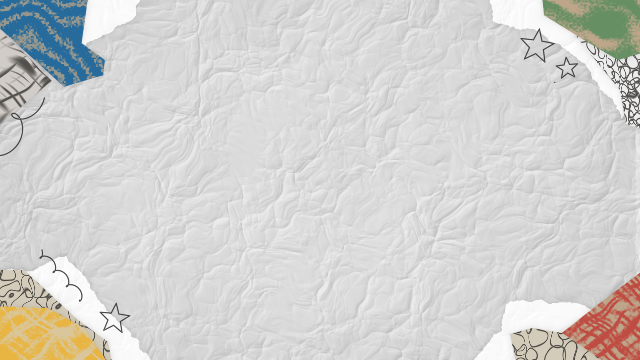
This background is drawn by a WebGL 2 fragment shader. Its source:

```glsl
#version 300 es
precision highp float;
// Crumpled grey paper with torn white corners, crayon cut-outs and ink doodles.
// Folds are lit borders of warped cells; cut-outs are polygon distances in layers;
// the canvas is measured as 16 by 9 units with its origin at the lower left.
#define PAPER vec3(0.857, 0.857, 0.86)
#define WHITE vec3(0.98)
#define INK vec3(0.2, 0.19, 0.18)
#define CREAM vec3(0.83, 0.80, 0.73)
#define TAN vec3(0.74, 0.65, 0.54)
#define CREASE 0.02
#define TEAR 0.13
#define PEN 0.012

uniform vec2 u_resolution;
out vec4 fragColor;
float aa;

float hash(vec2 p) { return fract(sin(dot(p, vec2(127.1, 311.7))) * 43758.5); }
float noise(vec2 p) {
  vec2 i = floor(p), f = fract(p), e = vec2(1, 0);
  f = f * f * (3.0 - 2.0 * f);
  return mix(mix(hash(i), hash(i + e), f.x), mix(hash(i + e.yx), hash(i + e.xx), f.x), f.y);
}
vec2 noise2(vec2 p) { return vec2(noise(p), noise(p + 40.0)) - 0.5; }
mat2 rot(float a) { return mat2(cos(a), sin(a), -sin(a), cos(a)); }

// Flat facets with narrow folds along their borders, at several sizes
float crumple(vec2 p) {
  float h = 0.0, size = 1.0;
  p += 0.9 * noise2(p * 0.9) + 0.25 * noise2(p * 3.1);
  for (int i = 0; i < 4; i++) {
    vec2 c = floor(p), near = vec2(9);
    for (int k = 0; k < 9; k++) {
      vec2 id = c + vec2(k % 3 - 1, k / 3 - 1);
      vec2 w = p - id - vec2(hash(id), hash(id + 57.0));
      float d = dot(w, w);
      near = d < near.x ? vec2(d, near.x) : vec2(near.x, min(near.y, d));
    }
    float g = near.y - near.x, fade = noise(p * 0.8 + 90.0);
    h += size * (0.2 * g - 0.34 * fade * exp(-5.0 * g));
    p = rot(1.1) * p * 1.6 + 7.0;
    size /= 1.7;
  }
  return h;
}

// Signed distance to a six-cornered cut-out
float cut(vec2 p, mat3x2 a, mat3x2 b) {
  vec2 v[6] = vec2[6](a[0], a[1], a[2], b[0], b[1], b[2]);
  float d = 1e3, s = 1.0;
  for (int i = 0, j = 5; i < 6; j = i, i++) {
    vec2 e = v[j] - v[i], w = p - v[i];
    vec2 q = w - e * clamp(dot(w, e) / dot(e, e), 0.0, 1.0);
    d = min(d, dot(q, q));
    bvec3 c = bvec3(p.y >= v[i].y, p.y < v[j].y, e.x * w.y > e.y * w.x);
    if (all(c) || !any(c)) s = -s;
  }
  return s * sqrt(d);
}
float segment(vec2 w, vec2 e) { return length(w - e * clamp(dot(w, e) / dot(e, e), 0.0, 1.0)); }
float star(vec2 p, float r) {
  float sector = 6.2832 / 5.0;
  float a = abs(mod(atan(p.x, p.y) + sector * 0.5, sector) - sector * 0.5);
  vec2 tip = vec2(r, 0), inner = 0.42 * r * vec2(cos(sector * 0.5), sin(sector * 0.5));
  return segment(length(p) * vec2(cos(a), sin(a)) - tip, inner - tip);
}
// Pen curve that circles while travelling from a to b
float curl(vec2 p, vec2 a, vec2 b, float turns, float r) {
  float d = 1e3;
  vec2 last = a + vec2(r, 0);
  for (int i = 1; i <= 48; i++) {
    float t = float(i) / 48.0, k = 6.2832 * turns * t;
    vec2 q = mix(a, b, t) + r * vec2(cos(k), -sin(k));
    d = min(d, segment(p - last, q - last));
    last = q;
  }
  return d;
}
float pen(float d) { return 1.0 - smoothstep(PEN - 0.5 * aa, PEN + 0.7 * aa, d); }

// Overlapping hand-drawn rings, one per jittered cell
float rings(vec2 p, float size) {
  vec2 q = p / size + 0.9 * noise2(p * 3.0), c = floor(q);
  float d = 1e3;
  for (int k = 0; k < 9; k++) {
    vec2 id = c + vec2(k % 3 - 1, k / 3 - 1);
    vec2 w = q - id - 0.2 - 0.6 * vec2(hash(id + 20.0), hash(id + 60.0));
    d = min(d, abs(length(w * vec2(1.2, 0.9)) - 0.35 - 0.25 * hash(id + 90.0)));
  }
  return 0.85 * pen(d * size);
}
float strokes(vec2 p, float angle, float density) {
  return noise(rot(angle) * (p + 0.3 * noise2(p * 1.6)) * vec2(1.2, density) + 50.0);
}
void lay(inout vec3 col, vec3 c, float d) {
  col *= 1.0 - 0.07 * exp(-16.0 * max(d, 0.0));
  col = mix(col, c, smoothstep(0.6 * aa, -0.6 * aa, d));
}

void main() {
  vec2 p = gl_FragCoord.xy / u_resolution * vec2(16, 9);
  aa = 16.0 / u_resolution.x;

  // Grey sheet lit from the upper left
  float fold = crumple(p) - crumple(p + vec2(-0.03, 0.03));
  float light = clamp(fold / 0.042 * CREASE, -0.08, 0.06);
  vec3 col = PAPER + light + 0.02 * (noise(p * 0.6) - 0.5);
  col -= 0.03 * smoothstep(3.0, 9.0, length((p - vec2(8, 4.5)) * vec2(1, 1.3)));
  col += 0.05 * smoothstep(15.87, 15.91, p.x);

  // Torn white corners
  vec2 t = p + TEAR * noise2(p * 4.0) + 0.04 * noise2(p * 17.0);
  vec3 white = WHITE + 0.3 * light;
  lay(col, white, cut(t, mat3x2(1.5, 9.3, 3.5, 9.3, 3.4, 8.6), mat3x2(2.75, 8.2, 2.1, 7.85, 1.5, 8)));
  lay(col, white, cut(t, mat3x2(12.2, 9.3, 12.3, 8.45, 13.5, 8.2), mat3x2(14.6, 7.4, 15.6, 6, 16.3, 9.3)));
  lay(col, white, cut(t, mat3x2(-0.3, 2.2, 0.8, 2.25, 1.68, 2.6), mat3x2(2.7, 1.25, 4, -0.2, -0.3, -0.3)));
  lay(col, white, cut(t, mat3x2(11.7, -0.2, 12.5, 0.8, 12.65, 1.35), mat3x2(13.2, 1.5, 14.6, 1.35, 17, 0)));

  // Ringed scraps
  vec3 looped = mix(CREAM, INK, rings(p, 0.4));
  float dense = max(rings(p, 0.33), rings(p + 5.0, 0.3) * step(15.2, p.x));
  lay(col, mix(vec3(0.93), INK, dense), cut(p, mat3x2(14.4, 8.1, 16.3, 7.8, 16.3, 5.7), mat3x2(15.65, 5.9, 15.5, 6.75, 15, 7.35)));
  lay(col, looped, cut(p, mat3x2(-0.3, 2.25, 0.6, 2.25, 1.95, 1), mat3x2(2.7, 0.45, 2.85, -0.3, -0.3, -0.3)));
  lay(col, looped, cut(p, mat3x2(12.75, 0.65, 13.3, 0.8, 14.2, 0.65), mat3x2(15.3, 0, 15, -0.3, 12.95, -0.3)));

  // Crayon cut-outs
  float grain = noise(p * 24.0) - 0.5;
  float hatch = max(strokes(p, 0.7, 14.0), strokes(p, -0.6, 12.0));
  float swirl = 0.5 + 0.5 * sin(length(p - vec2(0.7, 7)) * 15.0 + 9.0 * noise(p * 1.3));
  vec3 blue = mix(vec3(0.15, 0.42, 0.61), TAN, 0.75 * smoothstep(0.45, 1.1, swirl + 1.1 * grain));
  lay(col, blue, cut(p, mat3x2(-1, 9.2, 2.22, 9.2, 2.04, 7.92), mat3x2(2.62, 7.5, 2.58, 7.12, 1.6, 6.83)));
  vec3 sketch = mix(vec3(0.82, 0.8, 0.78), INK, 0.8 * smoothstep(0.6, 0.95, hatch));
  lay(col, sketch, cut(p, mat3x2(-0.3, 8.55, 0, 8.25, 0.65, 7.62), mat3x2(1.29, 6.98, 0, 5.88, -0.3, 5.6)));
  vec3 green = mix(vec3(0.4, 0.56, 0.39), TAN, smoothstep(0.3, 0.7, strokes(p, 0.45, 4.0) + 0.3 * grain));
  lay(col, green, cut(p, mat3x2(13.53, 9.3, 13.6, 8.62, 14.6, 8), mat3x2(15.45, 7.5, 16.3, 7.75, 16.3, 9.3)));
  vec3 yellow = mix(vec3(0.91, 0.71, 0.26), CREAM, 0.75 * smoothstep(0.45, 0.9, hatch + 0.3 * grain));
  lay(col, yellow, cut(p, mat3x2(-0.3, 1.35, 1.2, 1.3, 2.1, 0.8), mat3x2(2.65, 0, 2.6, -0.3, -0.3, -0.3)));
  vec3 red = mix(TAN, vec3(0.75, 0.3, 0.26), smoothstep(0.3, 0.8, hatch + 0.3 * grain));
  lay(col, red, cut(p, mat3x2(14.05, 0.68, 14.9, 1.35, 16, 2.18), mat3x2(16.3, 2.4, 16.3, -0.3, 15.2, -0.1)));

  // Ink doodles
  float ink = curl(p, vec2(0.85, 6.55), vec2(-0.1, 5), 1.7, 0.26);
  ink = min(ink, curl(p, vec2(0.95, 2.75), vec2(2.1, 1.5), 3.5, 0.1));
  ink = min(ink, star(rot(0.15) * (p - vec2(13.42, 7.84)), 0.44));
  ink = min(ink, star(rot(-0.1) * (p - vec2(14.18, 7.29)), 0.28));
  ink = min(ink, star(rot(0.12) * (p - vec2(2.86, 1.03)), 0.39));
  ink = min(ink, length(p - vec2(13.87, 6.94)));
  fragColor = vec4(mix(col, INK, 0.9 * pen(ink)), 1);
}
```
